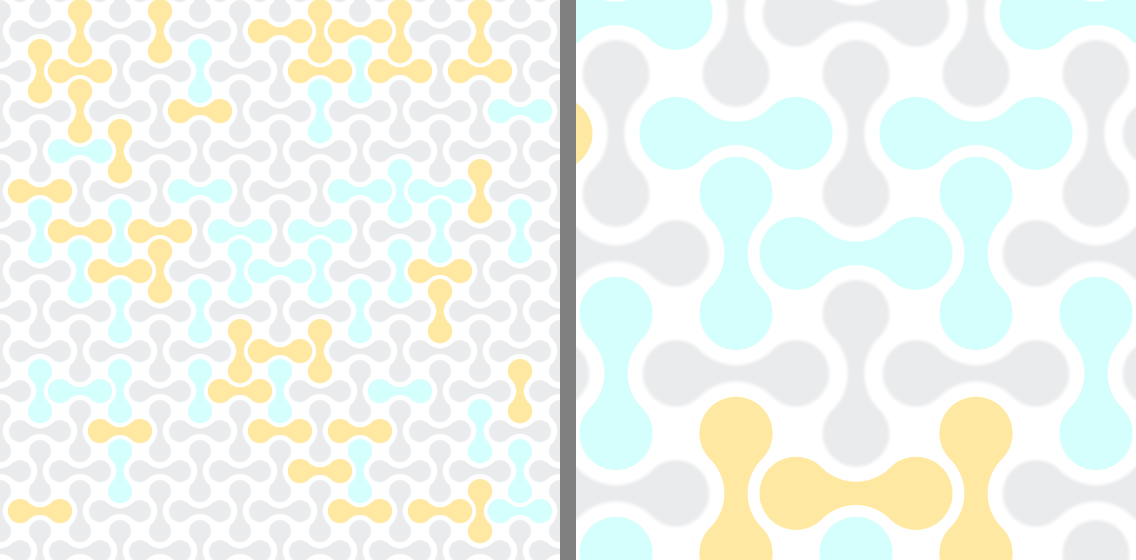
Left, the full canvas; right, a detail of the centre.
Write a WebGL 1 fragment shader that draws this pattern.

```glsl
precision highp float;
// Interlocking dumbbells on a square lattice, alternately lying and standing,
// in pale grey on white. Each outline is built from tangent circular arcs;
// a hash tints some of the whole (uncropped) dumbbells aqua or gold.

uniform vec2 u_resolution;

const float CELLS = 14.0;          // lattice steps across the canvas
const float TOP_MARGIN = 0.778;    // first row below the top edge, in cells
const float ARC_RADIUS = 0.35355;  // tangent arcs: half of sqrt(0.5)
const float GREY_INSET = 0.077;    // half the white gap around grey shapes
const float TINT_INSET = 0.049;    // tinted shapes are slightly fatter
const float AQUA_SHARE = 0.21;
const float TINT_SHARE = 0.39;     // aqua and gold together

const vec3 WHITE = vec3(1.0);
const vec3 GREY = vec3(0.917, 0.922, 0.929);
const vec3 AQUA = vec3(0.83, 1.0, 0.99);
const vec3 GOLD = vec3(1.0, 0.915, 0.635);

float hash(vec2 cell) {
    vec3 q = fract(cell.xyx * vec3(0.1031, 0.1030, 0.0973));
    q += dot(q, q.yzx + 33.33);
    return fract((q.x + q.y) * q.z);
}

// Signed distance to a lying dumbbell with lobes centred at x = +-0.5.
float dumbbell(vec2 p, float inset) {
    vec2 q = abs(p);
    float neck = ARC_RADIUS - length(q - vec2(0.0, 0.5));
    float lobe = length(q - vec2(0.5, 0.0)) - ARC_RADIUS;
    return (q.x + q.y < 0.5 ? neck : lobe) + inset;
}

// 1 for cells whose dumbbell lies entirely on the canvas.
float isWhole(vec2 cell) {
    vec2 low = step(vec2(0.5, -0.5), cell);
    vec2 high = step(cell, vec2(CELLS - 0.5, CELLS - 1.5));
    return low.x * low.y * high.x * high.y;
}

// Paints the dumbbell of one lattice cell over the colour beneath.
vec3 paintCell(vec3 under, vec2 p, vec2 cell, float pixel) {
    vec2 local = p - cell;
    float lying = mod(cell.x + cell.y, 2.0);
    local = lying > 0.5 ? local : local.yx;

    float pick = hash(cell + 17.0);
    bool tinted = pick < TINT_SHARE && isWhole(cell) > 0.5;
    vec3 tint = pick < AQUA_SHARE ? AQUA : GOLD;

    float d = dumbbell(local, tinted ? TINT_INSET : GREY_INSET);
    float soft = tinted ? 0.6 * pixel : max(pixel, 0.025);
    float cover = 1.0 - smoothstep(-soft, soft, d);
    return mix(under, tinted ? tint : GREY, cover);
}

void main() {
    vec2 uv = gl_FragCoord.xy / u_resolution;
    vec2 p = vec2(uv.x, 1.0 - uv.y) * CELLS - vec2(0.0, TOP_MARGIN);
    float pixel = CELLS / min(u_resolution.x, u_resolution.y);
    vec2 nearest = floor(p + 0.5);

    // Lobes reach into adjacent cells, so visit the 3 by 3 neighbourhood.
    vec3 color = WHITE;
    for (int j = -1; j <= 1; j++) {
        for (int i = -1; i <= 1; i++) {
            vec2 cell = nearest + vec2(float(i), float(j));
            color = paintCell(color, p, cell, pixel);
        }
    }
    gl_FragColor = vec4(color, 1.0);
}
```
